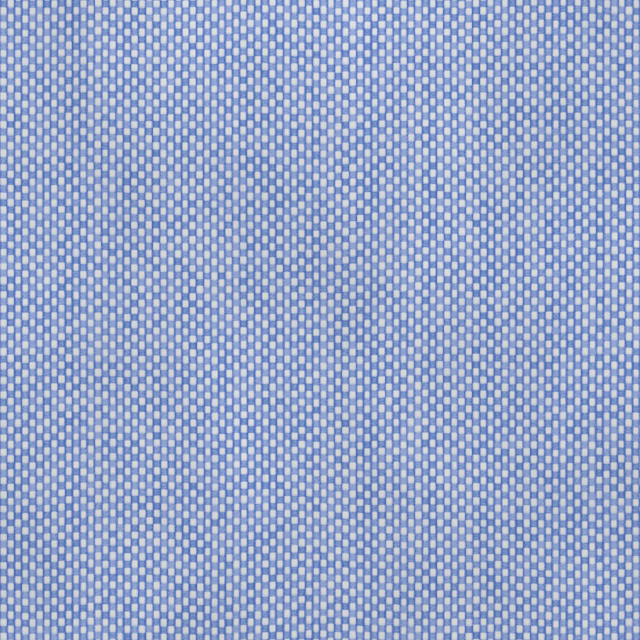
A WebGL 2 fragment shader for this texture:

```glsl
#version 300 es
precision highp float;
// Plain-weave cloth: upright pale warp floats alternating with blue weft threads.
uniform vec2 u_resolution;
out vec4 fragColor;

const vec2 REPEATS = vec2(44.0, 45.0);       // weave repeats across and down
const vec2 FLOAT_HALF = vec2(0.40, 0.52);    // pale float half size, in cells
const float CORNER = 0.20;                   // rounding of the floats
const float EDGE_SOFT = 0.17;                // blur of the float outline
const vec2 THREAD_DRIFT = vec2(0.22, 0.55);  // slow bending of the threads
const float COLUMN_SLIP = 0.24;              // uneven height between columns
const float SIZE_JITTER = 0.045;
const float FIBRE_AMOUNT = 0.32;
const float BROAD_SHADE = 0.05;
const vec3 PALE = vec3(0.845, 0.845, 0.85);
const vec3 PALE_SHADE = vec3(0.69, 0.73, 0.82);
const vec3 BLUE_DEEP = vec3(0.32, 0.445, 0.71);
const vec3 BLUE_MID = vec3(0.445, 0.545, 0.77);
const vec3 BLUE_LIGHT = vec3(0.58, 0.645, 0.82);

float hash(vec2 p) {
    vec3 q = fract(vec3(p.xyx) * 0.1031);
    q += dot(q, q.yzx + 33.33);
    return fract((q.x + q.y) * q.z);
}

vec2 gradientAt(vec2 p) {
    float angle = 6.28318 * hash(p);
    return vec2(cos(angle), sin(angle));
}

float gradientNoise(vec2 p) {
    vec2 i = floor(p), f = fract(p);
    vec2 w = f * f * f * (f * (f * 6.0 - 15.0) + 10.0);
    vec2 e = vec2(0.0, 1.0);
    float a = dot(gradientAt(i), f);
    float b = dot(gradientAt(i + e.yx), f - e.yx);
    float c = dot(gradientAt(i + e.xy), f - e.xy);
    float d = dot(gradientAt(i + e.yy), f - e.yy);
    return mix(mix(a, b, w.x), mix(c, d, w.x), w.y);
}

float roundedBox(vec2 p, vec2 halfSize, float radius) {
    vec2 q = abs(p) - halfSize + radius;
    return length(max(q, 0.0)) + min(max(q.x, q.y), 0.0) - radius;
}

// Coverage of the pale float nearest to p; local receives its coordinates.
float paleFloat(vec2 p, float blur, out vec2 local, out vec2 id) {
    float column = floor(p.x);
    float offset = mod(column, 2.0);
    float row = floor((p.y - offset + 0.5) * 0.5);
    id = vec2(column, row);
    local = p - vec2(column + 0.5, row * 2.0 + offset + 0.5);
    vec2 jitter = vec2(hash(id + 5.0), hash(id + 71.0)) * 2.0 - 1.0;
    jitter.x += hash(vec2(column, 23.0)) * 2.0 - 1.0;
    float d = roundedBox(local, FLOAT_HALF + SIZE_JITTER * jitter, CORNER);
    return 1.0 - smoothstep(-blur, blur, d);
}

void main() {
    vec2 uv = gl_FragCoord.xy / u_resolution;
    vec2 cells = uv * REPEATS * 2.0;
    vec2 pixel = REPEATS * 2.0 / u_resolution;

    // Columns stay nearly straight; rows wander and slip from column to column
    vec2 p = cells + THREAD_DRIFT * vec2(gradientNoise(uv * vec2(3.0, 2.0)),
                                         gradientNoise(uv * vec2(5.0, 2.5) + 40.0));
    p.y += COLUMN_SLIP * (hash(vec2(floor(p.x), 9.0)) - 0.5);

    // Blue weft: lit along the middle of each column, dark in the upright gaps
    vec2 cell = floor(p);
    vec2 inside = fract(p) - 0.5;
    float ridge = 1.0 - smoothstep(0.14, 0.5, abs(inside.x));
    float dip = smoothstep(0.2, 0.5, abs(inside.y));
    float fibre = gradientNoise(vec2(p.x * 2.6 - p.y * 1.6, p.y * 3.2 + p.x * 0.9) + 13.0);
    float weftTone = 0.20 + 0.46 * ridge - 0.10 * dip + FIBRE_AMOUNT * fibre
                   + 0.36 * (hash(cell + 31.0) - 0.5)
                   + 0.18 * (hash(vec2(cell.x, 3.0)) - 0.5);
    vec3 color = mix(BLUE_DEEP, BLUE_MID, smoothstep(0.0, 0.5, weftTone));
    color = mix(color, BLUE_LIGHT, smoothstep(0.35, 0.85, weftTone));

    // Pale warp floats: rounded, shaded toward the sides and lower end
    vec2 local, id;
    float blur = max(EDGE_SOFT, 0.75 * max(pixel.x, pixel.y));
    float cover = paleFloat(p, blur, local, id);
    float strand = gradientNoise(p * vec2(5.0, 1.5) + 90.0);
    float shade = 0.5 * smoothstep(0.18, 0.45, abs(local.x))
                + 0.45 * smoothstep(0.05, 0.5, -local.y)
                + FIBRE_AMOUNT * strand + 0.25 * (hash(id + 53.0) - 0.5);
    vec3 pale = mix(PALE, PALE_SHADE, clamp(shade, 0.0, 1.0));
    color = mix(color, pale, cover);

    // Faint uneven light over the whole cloth
    float broad = gradientNoise(uv * vec2(4.0, 2.5) + 7.0)
                + 0.5 * gradientNoise(uv * vec2(12.0, 6.0));
    color *= 1.0 + BROAD_SHADE * (broad + 0.6 * (uv.y - 0.5));
    fragColor = vec4(clamp(color, 0.0, 1.0), 1.0);
}
```
